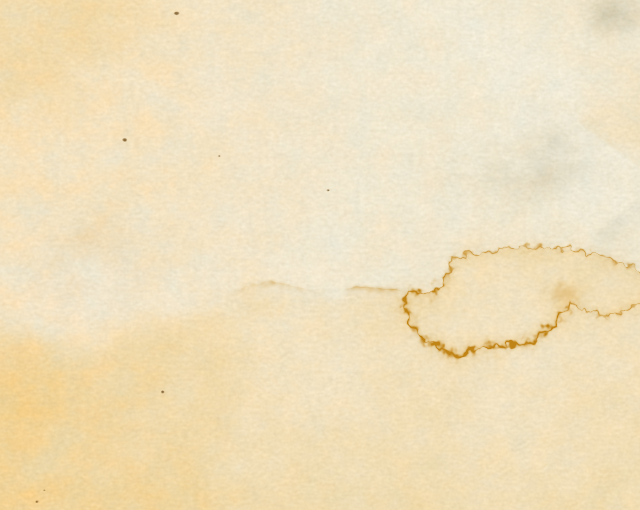
This texture is drawn by a Shadertoy shader. Its source:

```glsl
const vec3 BLEACHED = vec3(.945, .922, .845);
const vec3 IVORY = vec3(.942, .900, .798);
const vec3 CREAM = vec3(.947, .880, .738);
const vec3 STRAW = vec3(.932, .848, .664);
const vec3 HONEY = vec3(.928, .795, .510);
const vec3 RUST = vec3(.74, .49, .04);
const vec3 SPECK_INK = vec3(.42, .28, .08);
const vec3 SHADOW = vec3(.075, .060, .050);
const float JAG_SIZE = .016;
const float JAG_FREQ = 56.;
const float RIM_WIDTH = .0038;
const float FIBRE = .75;
const float GRAIN = .04;
const float MOTTLE = 1.35;

const vec2 RIM[23] = vec2[](
    vec2(.801, .431), vec2(.789, .395), vec2(.812, .355), vec2(.842, .327),
    vec2(.895, .301), vec2(.940, .317), vec2(.997, .322), vec2(1.046, .333),
    vec2(1.087, .363), vec2(1.119, .402), vec2(1.152, .389), vec2(1.190, .379),
    vec2(1.255, .402), vec2(1.310, .436), vec2(1.255, .469), vec2(1.217, .485),
    vec2(1.168, .503), vec2(1.127, .511), vec2(1.030, .516), vec2(.948, .505),
    vec2(.891, .497), vec2(.874, .458), vec2(.846, .422));
// Speck centre and radius
const vec3 SPECKS[7] = vec3[](
    vec3(.345, .974, .0036), vec3(.245, .725, .0036), vec3(.319, .232, .0022),
    vec3(.430, .694, .0010), vec3(.644, .627, .0014), vec3(.072, .016, .0018),
    vec3(.087, .039, .0014));

vec2 gradientAt(vec2 cell) {
    vec3 h = fract(cell.xyx * vec3(.1031, .1030, .0973));
    h += dot(h, h.yzx + 33.33);
    return 2. * fract((h.xx + h.yz) * h.zy) - 1.;
}

float noise(vec2 p) {
    vec2 i = floor(p), f = fract(p), e = vec2(0, 1);
    vec2 u = f * f * f * (f * (f * 6. - 15.) + 10.);
    float low = mix(dot(gradientAt(i), f), dot(gradientAt(i + e.yx), f - e.yx), u.x);
    float high = mix(dot(gradientAt(i + e), f - e), dot(gradientAt(i + 1.), f - 1.), u.x);
    return mix(low, high, u.y);
}

float fbm(vec2 p) {
    float sum = 0., amp = .6;
    for (int i = 0; i < 5; i++) {
        sum += amp * noise(p);
        p = mat2(1.6, 1.2, -1.2, 1.6) * p + 7.3;
        amp *= .55;
    }
    return sum;
}

float bump(vec2 p, float x, float y, float w, float h) {
    vec2 q = (p - vec2(x, y)) / vec2(w, h);
    return exp(-dot(q, q));
}

float ridge(float x, float centre, float size) {
    float q = (x - centre) / size;
    return exp(-q * q);
}

float stainDistance(vec2 p) {
    float d = 1e3, side = 1.;
    for (int i = 0, j = 22; i < 23; j = i, i++) {
        vec2 e = RIM[j] - RIM[i], w = p - RIM[i];
        vec2 b = w - e * clamp(dot(w, e) / dot(e, e), 0., 1.);
        d = min(d, dot(b, b));
        bvec3 c = bvec3(p.y >= RIM[i].y, p.y < RIM[j].y, e.x * w.y > e.y * w.x);
        if (all(c) || all(not(c))) side = -side;
    }
    return side * sqrt(d);
}

vec3 paperColour(float age) {
    vec3 c = mix(BLEACHED, IVORY, clamp(age, 0., 1.));
    c = mix(c, CREAM, clamp(age - 1., 0., 1.));
    c = mix(c, STRAW, clamp(age - 2., 0., 1.));
    return mix(c, HONEY, clamp(age * .5 - 1.5, 0., 1.));
}

void mainImage(out vec4 fragColor, in vec2 fragCoord) {
    vec2 p = fragCoord / iResolution.y;
    float pixel = 1. / iResolution.y;
    float cloud = fbm(p * 4.5), mottle = fbm(p * vec2(13, 18) + 31.);
    float fibre = fbm(p * vec2(38, 80) + 9.);
    float grain = noise(p * vec2(95, 150)) + .6 * noise(p * 190. + 3.);
    float left = 1. - smoothstep(0., .8, p.x);

    // Tide line across the sheet
    float above = p.y - .425 + .055 * ridge(p.x, .17, .15) - .022 * ridge(p.x, .53, .06)
        - .011 * ridge(p.x, .72, .07) - .007 * noise(vec2(p.x * 28., 3)) - .004 * noise(p * 70.);
    float soaked = 1. - smoothstep(-mix(.03, .09, left), .004, above);

    // Ageing of dry and soaked paper
    float dry = .75 + 1.1 * left + 1.2 * bump(p, 0., 1., .36, .22) - 1.1 * bump(p, .13, .41, .2, .07)
        - .4 * bump(p, .65, .43, .1, .05) - .5 * bump(p, 1., .86, .25, .14) - .6 * bump(p, 1.15, .6, .13, .08);
    float wet = 2.1 + 1.15 * left * smoothstep(0., .16, -above) + .7 * bump(p, 0., .2, .2, .17)
        + .5 * (1. - smoothstep(0., .16, p.y)) - .5 * bump(p, .66, .26, .13, .1);
    float age = mix(dry, wet, soaked);

    // Folded corner and crease
    float fold = smoothstep(0., .012, p.y - .747 + .74 * (p.x - 1.144));
    age += 1.15 * fold * smoothstep(1.11, 1.17, p.x) * ridge(p.y, .76, .12);
    float crease = .53 + .75 * (p.x - 1.14) - p.y;
    crease = smoothstep(-.004, .018, crease) * exp(-max(crease, 0.) * 16.) * smoothstep(1.14, 1.2, p.x);

    // Water stain with a ragged rim
    vec2 q = p * JAG_FREQ;
    vec2 jag = vec2(noise(q), noise(q + 17.)) + .5 * vec2(noise(q * 2.1), noise(q * 2.1 + 5.));
    float d = stainDistance(p + JAG_SIZE * jag);
    float inside = 1. - smoothstep(-.006, .002, d);
    age = mix(age, 2.2 + .5 * bump(p, 1.11, .43, .06, .03), inside * .9);
    age += .7 * inside * exp(min(d, 0.) / .018);
    age += MOTTLE * (cloud + .8 * mottle) + FIBRE * fibre;
    vec3 colour = paperColour(age);

    // Cool shadows, warm blush and grain
    float shade = .75 * bump(p, 1.095, .7, .085, .07) + .35 * bump(p, .98, .65, .12, .05)
        + 1.1 * bump(p, 1.21, .97, .05, .04) + .5 * bump(p, .18, .5, .11, .08) + .7 * crease;
    colour -= SHADOW * shade * (.8 + 1.5 * cloud + 1.2 * mottle);
    colour += vec3(.02, 0, -.014) * left * (.6 + 2.5 * mottle);
    colour += vec3(.045, .012, -.015) * fbm(p * vec2(22, 16) + 70.);
    colour += vec3(.8, .9, 1.1) * (.045 * fibre + GRAIN * grain);

    // Rust along the rim and tide
    float heavy = smoothstep(0., .12, .5 - p.y) * (1. - smoothstep(1.07, 1.16, p.x));
    float beads = clamp(.85 + 1.5 * noise(p * 62. + 4.), .3, 1.45);
    float width = max(RIM_WIDTH * mix(.65, 1.25, heavy) * beads, pixel * .7);
    float rust = exp(-pow(abs(d) / width, 1.5)) * mix(.5, .88, heavy) * min(beads + .1, 1.15);
    rust += mix(.1, .24, heavy) * exp(-abs(d) / .009) + .24 * bump(p + .02 * jag, 1.105, .425, .03, .018);
    float reach = .24 * ridge(p.x, .54, .065) + .015 * left
        + .42 * smoothstep(.67, .69, p.x) * (1. - smoothstep(.77, .8, p.x));
    rust += reach * beads * exp(-abs(above) / (above > 0. ? .0025 : .007));
    colour = mix(colour, RUST, clamp(rust, 0., .94));

    // Small dark specks
    for (int i = 0; i < 7; i++) {
        float r = length((p - SPECKS[i].xy) * vec2(.85, 1.1)) + .003 * jag.x - SPECKS[i].z;
        colour = mix(colour, SPECK_INK, .75 * (1. - smoothstep(-pixel, pixel, r)));
    }
    fragColor = vec4(clamp(colour, 0., 1.), 1);
}
```
